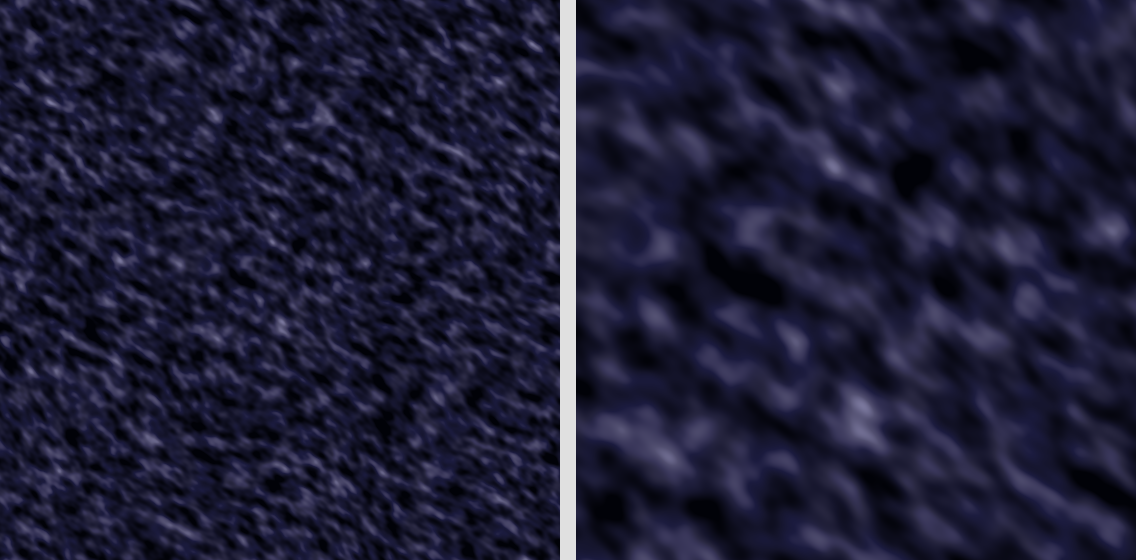
Left, the full canvas; right, a detail of the centre.
Give the GLSL for this texture, as a WebGL 2 fragment shader.

```glsl
#version 300 es
precision highp float;
// Dark indigo woven nap: short slanted grains over longer, shallower shadow streaks.
// Stretched gradient noise at several angles is summed into one height,
// which is then coloured by a ramp from near black to pale violet.

uniform vec2 u_resolution;
out vec4 fragColor;

// Directions in radians, sizes in cells per canvas (along, across)
const float STREAK_ANGLE = -0.50;
const float GRAIN_ANGLE = -0.86;
const float FINE_ANGLE = -0.68;
const vec2 STREAK_CELLS = vec2(17.0, 47.0);
const vec2 GRAIN_CELLS = vec2(29.0, 55.0);
const vec2 FINE_CELLS = vec2(58.0, 98.0);
const float BROAD_CELLS = 7.0;
const float TINT_CELLS = 24.0;

// Layer strengths
const float GRAIN_GAIN = 0.85;
const float FINE_GAIN = 0.45;
const float BROAD_GAIN = 0.28;
const float HEIGHT_SPREAD = 0.295;  // standard deviation of the summed layers

// Slow bending of the grain
const float WARP_CELLS = 4.0;
const float WARP_AMOUNT = 0.025;

// Colours from low to high
const vec3 GAP = vec3(0.005, 0.008, 0.030);
const vec3 SHADOW = vec3(0.080, 0.080, 0.170);
const vec3 INDIGO = vec3(0.105, 0.105, 0.245);
const vec3 SLATE = vec3(0.160, 0.155, 0.255);
const vec3 VIOLET = vec3(0.220, 0.210, 0.350);
const vec3 PALE = vec3(0.320, 0.310, 0.440);
const vec3 GLINT = vec3(0.520, 0.510, 0.660);

float hash(vec2 p) {
    return fract(sin(dot(p, vec2(127.1, 311.7))) * 43758.5453);
}

// Dot product of a random unit gradient with the offset from its cell corner
float cornerSlope(vec2 cell, vec2 offset) {
    float angle = 6.28319 * hash(cell);
    return dot(vec2(cos(angle), sin(angle)), offset);
}

float gradientNoise(vec2 p) {
    vec2 i = floor(p);
    vec2 f = p - i;
    vec2 w = f * f * f * (f * (f * 6.0 - 15.0) + 10.0);
    vec2 e = vec2(1.0, 0.0);
    float low = mix(cornerSlope(i, f), cornerSlope(i + e.xy, f - e.xy), w.x);
    float high = mix(cornerSlope(i + e.yx, f - e.yx), cornerSlope(i + e.xx, f - e.xx), w.x);
    return mix(low, high, w.y);
}

// Noise stretched along a direction
float slantedNoise(vec2 p, float angle, vec2 cells, float seed) {
    vec2 along = vec2(cos(angle), sin(angle));
    vec2 across = vec2(-along.y, along.x);
    return gradientNoise(vec2(dot(p, along), dot(p, across)) * cells + seed);
}

float ramp(float low, float high, float x) {
    return clamp((x - low) / (high - low), 0.0, 1.0);
}

// Colour for a height in standard deviations; tint picks blue or grey midtones
vec3 napColour(float height, float tint) {
    vec3 colour = mix(GAP, SHADOW, ramp(-2.0, -0.3, height));
    colour = mix(colour, mix(INDIGO, SLATE, tint), ramp(-0.3, 0.8, height));
    colour = mix(colour, VIOLET, ramp(0.8, 1.6, height));
    colour = mix(colour, PALE, ramp(1.6, 2.6, height));
    return mix(colour, GLINT, ramp(2.6, 3.8, height));
}

void main() {
    vec2 uv = gl_FragCoord.xy / min(u_resolution.x, u_resolution.y);

    // Bend the directions gently
    vec2 bend = vec2(gradientNoise(uv * WARP_CELLS + 3.7),
                     gradientNoise(uv * WARP_CELLS + 41.3));
    vec2 p = uv + WARP_AMOUNT * bend;

    // Sum the layers
    float height = slantedNoise(p, STREAK_ANGLE, STREAK_CELLS, 11.3);
    height += GRAIN_GAIN * slantedNoise(p, GRAIN_ANGLE, GRAIN_CELLS, 57.9);
    height += FINE_GAIN * slantedNoise(p, FINE_ANGLE, FINE_CELLS, 83.1);
    height += BROAD_GAIN * gradientNoise(uv * BROAD_CELLS + 29.6);
    height /= HEIGHT_SPREAD;

    float tint = smoothstep(-0.25, 0.25, gradientNoise(p * TINT_CELLS + 71.5));
    fragColor = vec4(napColour(height, tint), 1.0);
}
```
